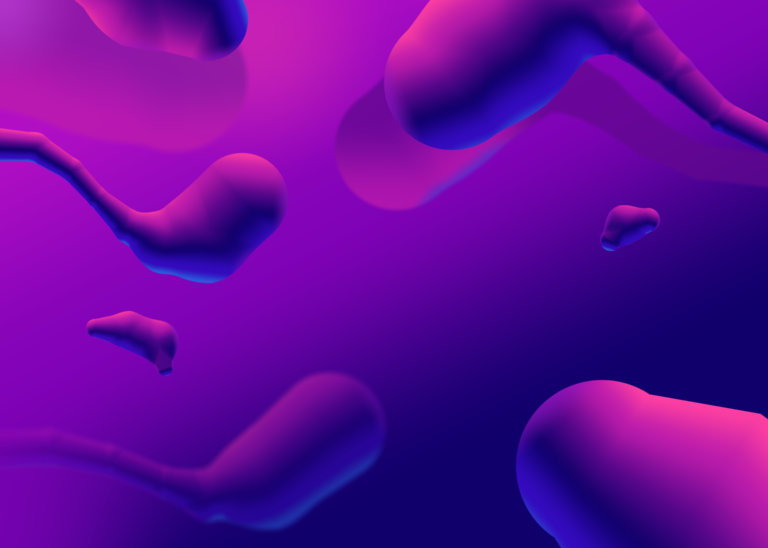
This background is drawn by a WebGL 1 fragment shader. Its source:

```glsl
precision highp float;
// Glossy liquid blobs and ribbons floating over a magenta to navy gradient.

uniform vec2 u_resolution;

// Scene units: x to the right, y downwards
const vec2 SCENE = vec2(7.68, 5.48);
const float JOINT_BLEND = 0.25;
const float SOFT_EDGE = 0.05;

const vec3 NAVY = vec3(0.06, 0.0, 0.42);
const vec3 VIOLET = vec3(0.51, 0.01, 0.72);
const vec3 ORCHID = vec3(0.70, 0.06, 0.77);
const vec3 ROSE = vec3(0.82, 0.16, 0.68);
const vec3 PLUM = vec3(0.38, 0.03, 0.56);
const vec3 MAGENTA = vec3(0.74, 0.11, 0.67);
const vec3 PINK = vec3(1.0, 0.25, 0.63);
const vec3 BLUE = vec3(0.20, 0.04, 0.74);
const vec3 AZURE = vec3(0.15, 0.45, 0.90);
const vec3 RIM = vec3(0.56, 0.08, 0.76);

// A field holds (signed distance, position across the body in radii)
const vec3 EMPTY = vec3(50.0, 0.0, 0.0);

// Adds a tapered capsule; each end is (centre, radius)
void link(inout vec3 field, vec2 p, vec3 a, vec3 b) {
  vec2 ab = b.xy - a.xy;
  float h = clamp(dot(p - a.xy, ab) / dot(ab, ab), 0.0, 1.0);
  vec3 disc = mix(a, b, h);
  vec2 offset = p - disc.xy;
  vec3 part = vec3(length(offset) - disc.z, offset / disc.z);
  float k = JOINT_BLEND * a.z;
  float m = clamp(0.5 + 0.5 * (field.x - part.x) / k, 0.0, 1.0);
  field = mix(field, part, m);
  field.x -= k * m * (1.0 - m);
}

// Pink on the lit side, navy body, azure on the far edge
vec3 gloss(vec2 q, vec2 light, float bias) {
  float lit = dot(q, light) + bias;
  float side = abs(q.x * light.y - q.y * light.x);
  vec3 c = mix(NAVY, PLUM, smoothstep(-0.35, 0.3, lit));
  c = mix(c, MAGENTA, smoothstep(0.1, 0.7, lit));
  c = mix(c, PINK, smoothstep(0.6, 1.1, lit));
  c = mix(c, BLUE, smoothstep(0.2, 0.75, -lit));
  c = mix(c, AZURE, 0.8 * smoothstep(0.75, 1.05, -lit));
  return mix(c, RIM, 0.75 * smoothstep(0.65, 1.05, side));
}

void paint(inout vec3 col, vec3 ink, float d, float soft, float alpha) {
  float edge = max(soft, SCENE.x / u_resolution.x);
  col = mix(col, ink, alpha * (1.0 - smoothstep(-edge, edge, d)));
}

vec3 backdrop(vec2 p) {
  float t = dot(p, vec2(0.45, 0.9));
  vec3 c = mix(ORCHID, VIOLET, smoothstep(1.0, 3.6, t));
  c = mix(c, NAVY, smoothstep(3.4, 6.3, t));
  c = mix(c, ROSE, 0.7 * (1.0 - smoothstep(0.0, 1.5, length(p - vec2(2.6, 0.4)))));
  return mix(c, VIOLET, 0.75 * (1.0 - smoothstep(0.0, 2.0, length(p - vec2(0.0, 5.5)))));
}

void main() {
  vec2 p = gl_FragCoord.xy / u_resolution * SCENE;
  p.y = SCENE.y - p.y;
  vec3 col = backdrop(p);

  // Upper left veil and the dark drop above it
  vec3 f = EMPTY;
  link(f, p, vec3(1.75, 0.80, 0.72), vec3(1.1, 0.50, 0.85));
  link(f, p, vec3(1.1, 0.50, 0.85), vec3(0.1, 0.20, 0.88));
  vec3 veil = mix(vec3(0.52, 0.10, 0.62), MAGENTA, smoothstep(-0.1, 0.85, f.z));
  veil = mix(veil, vec3(0.68, 0.25, 0.78), 1.0 - smoothstep(0.0, 0.9, length(p)));
  paint(col, veil, f.x, SOFT_EDGE, 0.75);
  f = EMPTY;
  link(f, p, vec3(2.07, 0.20, 0.41), vec3(1.4, -0.10, 0.55));
  link(f, p, vec3(1.4, -0.10, 0.55), vec3(0.95, -0.25, 0.32));
  paint(col, gloss(f.yz, vec2(-0.95, 0.3), 0.0), f.x, 0.0, 1.0);

  // Upper right shadow ribbon
  f = EMPTY;
  link(f, p, vec3(3.97, 1.48, 0.62), vec3(4.4, 1.15, 0.62));
  link(f, p, vec3(4.4, 1.15, 0.62), vec3(5.5, 0.75, 0.33));
  link(f, p, vec3(5.5, 0.75, 0.33), vec3(6.0, 1.00, 0.24));
  link(f, p, vec3(6.0, 1.00, 0.24), vec3(6.5, 1.38, 0.19));
  link(f, p, vec3(6.5, 1.38, 0.19), vec3(7.0, 1.62, 0.17));
  link(f, p, vec3(7.0, 1.62, 0.17), vec3(7.75, 1.71, 0.17));
  float head = 1.0 - smoothstep(4.8, 5.5, p.x);
  veil = mix(PLUM, MAGENTA, head * smoothstep(-0.5, 0.9, f.z));
  veil = mix(veil, vec3(0.32, 0.22, 0.80), head * smoothstep(0.72, 1.0, dot(f.yz, vec2(0.8, 0.6))));
  paint(col, veil, f.x, 0.03, 0.75);

  // Upper right ribbon
  f = EMPTY;
  link(f, p, vec3(4.52, 0.82, 0.68), vec3(4.95, 0.45, 0.74));
  link(f, p, vec3(4.95, 0.45, 0.74), vec3(5.45, 0.02, 0.70));
  link(f, p, vec3(5.45, 0.02, 0.70), vec3(5.8, 0.0, 0.50));
  link(f, p, vec3(5.8, 0.0, 0.50), vec3(6.3, 0.33, 0.26));
  link(f, p, vec3(6.3, 0.33, 0.26), vec3(6.75, 0.73, 0.19));
  link(f, p, vec3(6.75, 0.73, 0.19), vec3(7.2, 1.15, 0.15));
  link(f, p, vec3(7.2, 1.15, 0.15), vec3(7.75, 1.42, 0.14));
  paint(col, gloss(f.yz, vec2(-0.35, -0.94), 0.1), f.x, 0.0, 1.0);

  // Left ribbon
  f = EMPTY;
  link(f, p, vec3(2.42, 1.99, 0.46), vec3(2.03, 2.36, 0.45));
  link(f, p, vec3(2.03, 2.36, 0.45), vec3(1.65, 2.42, 0.30));
  link(f, p, vec3(1.65, 2.42, 0.30), vec3(1.3, 2.27, 0.16));
  link(f, p, vec3(1.3, 2.27, 0.16), vec3(0.98, 1.98, 0.10));
  link(f, p, vec3(0.98, 1.98, 0.10), vec3(0.72, 1.70, 0.11));
  link(f, p, vec3(0.72, 1.70, 0.11), vec3(0.35, 1.47, 0.14));
  link(f, p, vec3(0.35, 1.47, 0.14), vec3(-0.1, 1.44, 0.17));
  paint(col, gloss(f.yz, vec2(0.1, -0.99), 0.0), f.x, 0.0, 1.0);

  // Two small drops
  f = EMPTY;
  link(f, p, vec3(6.48, 2.20, 0.12), vec3(6.25, 2.25, 0.19));
  link(f, p, vec3(6.25, 2.25, 0.19), vec3(6.11, 2.40, 0.11));
  paint(col, gloss(f.yz, vec2(0.3, -0.95), -0.1), f.x, 0.0, 0.95);
  f = EMPTY;
  link(f, p, vec3(0.95, 3.28, 0.09), vec3(1.28, 3.30, 0.18));
  link(f, p, vec3(1.28, 3.30, 0.18), vec3(1.58, 3.42, 0.20));
  link(f, p, vec3(1.58, 3.42, 0.20), vec3(1.65, 3.68, 0.08));
  paint(col, gloss(f.yz, vec2(-0.3, -0.95), 0.05), f.x, 0.0, 0.9);

  // Lower left blurred ribbon
  f = EMPTY;
  link(f, p, vec3(3.3, 4.28, 0.55), vec3(2.65, 4.80, 0.48));
  link(f, p, vec3(2.65, 4.80, 0.48), vec3(2.1, 4.95, 0.25));
  link(f, p, vec3(2.1, 4.95, 0.25), vec3(1.65, 4.82, 0.14));
  link(f, p, vec3(1.65, 4.82, 0.14), vec3(1.1, 4.60, 0.14));
  link(f, p, vec3(1.1, 4.60, 0.14), vec3(0.5, 4.47, 0.17));
  link(f, p, vec3(0.5, 4.47, 0.17), vec3(-0.1, 4.50, 0.19));
  paint(col, gloss(f.yz, vec2(-0.5, -0.85), -0.1), f.x, SOFT_EDGE, 0.5 * smoothstep(-1.0, 1.8, p.x));

  // Lower right drop
  f = EMPTY;
  link(f, p, vec3(6.02, 4.66, 0.86), vec3(6.88, 5.23, 1.31));
  paint(col, gloss(f.yz, vec2(0.75, -0.66), 0.1), f.x, 0.0, 1.0);

  gl_FragColor = vec4(col, 1.0);
}
```
